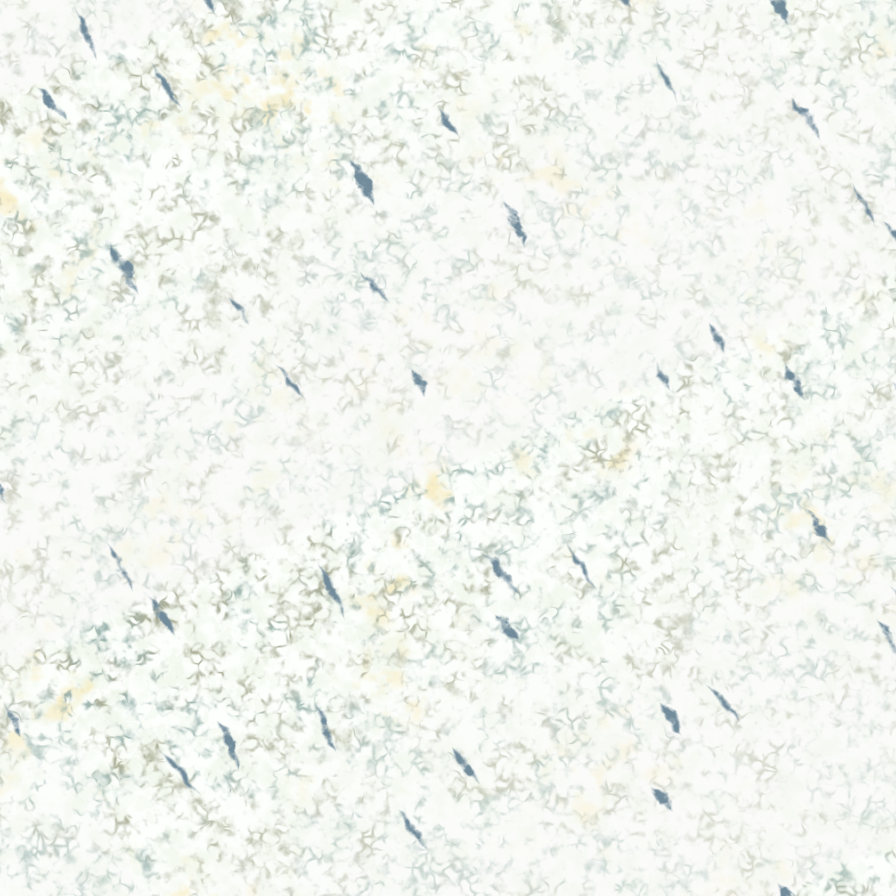
Give the GLSL for this texture, as a Shadertoy shader.

```glsl
// Draws pale overlapping sheets of fine pebbly grain with slanted slate-blue flakes.

const vec3 PAPER = vec3(0.984, 0.986, 0.978);
const vec3 BRIGHT = vec3(0.988, 1.000, 0.985);
const vec3 WASH = vec3(0.945, 0.970, 0.925);
const vec3 INK_GREEN = vec3(0.63, 0.72, 0.70);
const vec3 INK_OLIVE = vec3(0.68, 0.69, 0.60);
const vec3 OCHRE = vec3(0.97, 0.92, 0.74);
const vec3 SLATE = vec3(0.45, 0.55, 0.61);

const vec2 SHEET_CORNER = vec2(0.05, 0.27);
const vec2 SHEET_SIZE = vec2(1.03, 0.58);
const float SHEET_ANGLE = 0.415;
const float SHEET_EDGE = 0.012;   // softness of the sheet borders
const float PEBBLES = 74.0;       // pebbles across the canvas
const float SEAM_STRENGTH = 1.15;
const float FLAKE_CELLS = 6.5;
const float FLAKE_SHARE = 0.85;
const float FLAKE_ANGLE = -1.0;

float hash(vec2 p) {
    return fract(sin(dot(p, vec2(127.1, 311.7))) * 43758.5453);
}

vec2 hash2(vec2 p) {
    return vec2(hash(p), hash(p + 37.2));
}

float noise(vec2 p) {
    vec2 i = floor(p), f = fract(p);
    f = f * f * (3.0 - 2.0 * f);
    return mix(mix(hash(i), hash(i + vec2(1, 0)), f.x),
               mix(hash(i + vec2(0, 1)), hash(i + vec2(1, 1)), f.x), f.y);
}

vec2 rotate(vec2 p, float a) {
    float c = cos(a), s = sin(a);
    return vec2(c * p.x + s * p.y, c * p.y - s * p.x);
}

// Each octave is turned, which hides the lattice of the noise
float fbm(vec2 p) {
    vec2 q = rotate(p, 0.6);
    return 0.55 * noise(q) + 0.3 * noise(rotate(q, 0.9) * 2.1 + 9.3)
         + 0.15 * noise(rotate(q, 1.9) * 4.3 + 4.7);
}

// Grain strength: full at the upper edge of each sheet, fading away below it
float sheetGrain(vec2 p) {
    vec2 q = rotate(p - SHEET_CORNER, SHEET_ANGLE);
    q += 0.008 * (vec2(noise(p * 40.0), noise(p * 40.0 + 70.0)) - 0.5);
    vec2 t = fract(q * vec2(1, -1) / SHEET_SIZE);
    vec2 wrap = smoothstep(1.0 - SHEET_EDGE / SHEET_SIZE, vec2(1.0), t);
    float down = mix(mix(1.0, 0.26, smoothstep(0.0, 0.9, t.y)), 1.0, wrap.y);
    float along = mix(mix(1.0, 0.55, t.x), 1.0, wrap.x);
    return down * along;
}

// Pebble cells: x is the gap to the next pebble, y a random value per pebble
vec2 pebble(vec2 p) {
    vec2 cell = floor(p);
    float near = 8.0, next = 8.0, id = 0.0;
    for (int j = -1; j <= 1; j++)
    for (int i = -1; i <= 1; i++) {
        vec2 c = cell + vec2(i, j);
        float d = length(c + hash2(c) - p);
        if (d < near) {
            next = near;
            near = d;
            id = hash(c + 5.5);
        } else {
            next = min(next, d);
        }
    }
    return vec2(next - near, id);
}

// Coverage of the scattered, ragged, tapered flakes
float flakes(vec2 p) {
    vec2 cell = floor(p * FLAKE_CELLS);
    float cover = 0.0;
    for (int j = -1; j <= 1; j++)
    for (int i = -1; i <= 1; i++) {
        vec2 c = cell + vec2(i, j);
        if (hash(c + 3.1) > FLAKE_SHARE) continue;
        vec2 q = p - (c + hash2(c + 11.0)) / FLAKE_CELLS;
        q = rotate(q, FLAKE_ANGLE + 0.35 * (hash(c + 7.0) - 0.5));
        float halfLength = mix(0.016, 0.032, hash(c + 19.0));
        float halfWidth = mix(0.0025, 0.0065, hash(c + 23.0));
        q.y += 0.006 * (noise(q.xx * 60.0 + c * 9.0) - 0.5);
        float taper = 1.0 - pow(abs(q.x) / halfLength, 2.0);
        float ragged = 0.15 + 1.7 * fbm(p * 110.0);
        float d = abs(q.y) - halfWidth * taper * ragged;
        cover = max(cover, 1.0 - smoothstep(-0.003, 0.002, d));
    }
    return cover;
}

void mainImage(out vec4 fragColor, in vec2 fragCoord) {
    vec2 p = fragCoord / iResolution.y;
    float grain = sheetGrain(p) * mix(0.7, 1.25, fbm(p * 6.0 + 2.0));

    // Pale ground with a faint green wash
    vec3 color = mix(PAPER, BRIGHT, smoothstep(0.2, 0.7, grain));
    float wash = smoothstep(0.42, 0.75, fbm(p * 55.0 + 31.0));
    color = mix(color, WASH, wash * (0.35 + 0.5 * grain));

    // Tinted pebbles, gathered into ochre patches
    vec2 warp = vec2(noise(p * 110.0), noise(p * 110.0 + 50.0)) - 0.5;
    vec2 stone = pebble(p * PEBBLES + 0.8 * warp);
    float patchTone = smoothstep(0.52, 0.75, fbm(p * 10.0 + 60.0));
    float warm = patchTone * smoothstep(0.48, 0.8, fbm(p * 48.0 + 17.0));
    color = mix(color, OCHRE, 0.8 * warm * min(grain * 1.3, 1.0));
    color = mix(color, WASH, 0.6 * grain * smoothstep(0.65, 0.95, stone.y)
                           * smoothstep(0.0, 0.3, stone.x));

    // Broken soft seams between the pebbles, darkest in short dashes
    float seam = 1.0 - smoothstep(0.0, 0.55, stone.x);
    float broken = smoothstep(0.38, 0.85, fbm(p * 78.0 + 80.0));
    vec3 ink = mix(INK_GREEN, INK_OLIVE, smoothstep(0.35, 0.65, fbm(p * 22.0 + 5.0)));
    float dash = seam * broken * (0.22 + 0.78 * grain);
    color = mix(color, ink, min(SEAM_STRENGTH * dash, 1.0));

    // Slate flakes with a mottled surface
    float mottle = mix(0.55, 1.0, smoothstep(0.25, 0.6, fbm(p * 110.0)));
    color = mix(color, SLATE, flakes(p) * mottle);

    fragColor = vec4(color, 1.0);
}
```
